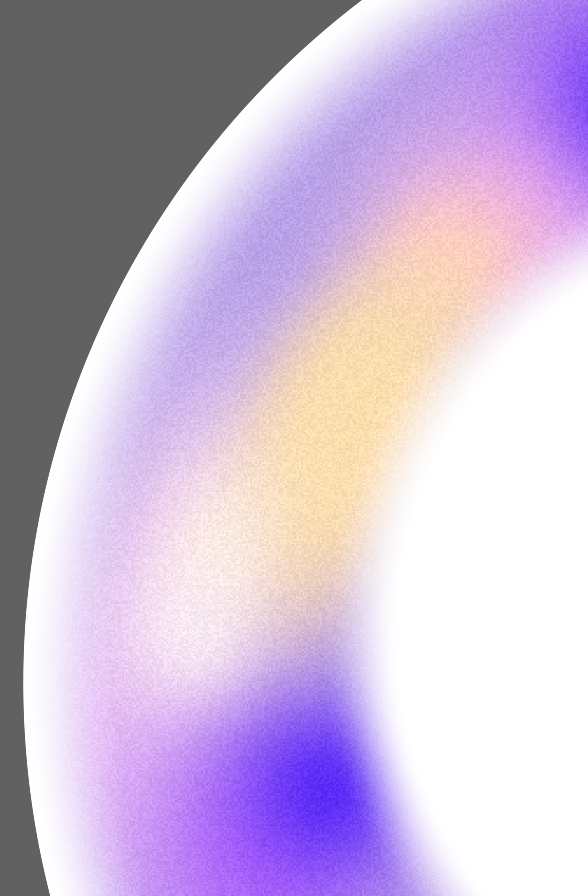
Write a WebGL 1 fragment shader that draws this background.

```glsl
precision highp float;

uniform vec2 u_resolution;

// Geometry, in units of the canvas height
const vec2 DISC_CENTER = vec2(0.983, 0.238);
const float DISC_RADIUS = 0.957;
const vec2 HOLE_CENTER = vec2(0.900, 0.290);
const float HOLE_RADIUS = 0.500;
const float HOLE_BLUR = 0.046;
const float RIM_BLUR = 0.115;
const float GRAIN_CELLS = 512.0;
const float GRAIN_AMOUNT = 0.075;

// Palette
const vec3 BACKDROP = vec3(0.38);
const vec3 WHITE = vec3(1.0);
const vec3 LAVENDER = vec3(0.71, 0.62, 0.91);
const vec3 LILAC = vec3(0.89, 0.73, 0.96);
const vec3 PINK = vec3(0.94, 0.71, 0.93);
const vec3 PALE_PINK = vec3(0.95, 0.83, 0.94);
const vec3 SALMON = vec3(1.0, 0.78, 0.78);
const vec3 PURPLE = vec3(0.72, 0.42, 0.98);
const vec3 VIOLET = vec3(0.36, 0.17, 0.97);
const vec3 GOLD = vec3(0.99, 0.87, 0.68);
const vec3 CREAM = vec3(1.0, 0.95, 0.89);
const vec3 BLUSH = vec3(0.98, 0.93, 0.96);

// Glows along the ring: angle, radius, angular spread, radial spread
const vec4 LILAC_GLOW = vec4(-0.05, 0.85, 0.28, 0.10);
const vec4 PINK_GLOW = vec4(0.93, 0.66, 0.21, 0.12);
const vec4 SALMON_GLOW = vec4(0.79, 0.675, 0.14, 0.09);
const vec4 PALE_GLOW = vec4(0.16, 0.79, 0.28, 0.09);
const vec4 LOW_PURPLE_GLOW = vec4(-0.28, 0.72, 0.24, 0.13);
const vec4 LOW_VIOLET_GLOW = vec4(-0.19, 0.63, 0.16, 0.10);
const vec4 TOP_PURPLE_GLOW = vec4(1.16, 0.72, 0.19, 0.14);
const vec4 TOP_VIOLET_GLOW = vec4(1.17, 0.70, 0.12, 0.11);
const vec4 GOLD_GLOW = vec4(0.45, 0.66, 0.37, 0.115);
const vec4 CREAM_GLOW = vec4(0.19, 0.75, 0.15, 0.065);
const vec4 BLUSH_GLOW = vec4(0.07, 0.77, 0.10, 0.07);

float hash(vec2 cell) {
  vec3 h = fract(cell.xyx * 0.1031);
  h += dot(h, h.yzx + 33.33);
  return fract((h.x + h.y) * h.z);
}

float glowDistance(vec2 polar, vec4 glow) {
  vec2 offset = (polar - glow.xy) / glow.zw;
  return dot(offset, offset);
}

float softGlow(vec2 polar, vec4 glow) {
  return exp(-glowDistance(polar, glow));
}

// Flat core with a steeper falloff
float broadGlow(vec2 polar, vec4 glow) {
  float d = glowDistance(polar, glow);
  return exp(-d * d);
}

vec3 ringColor(vec2 polar) {
  vec3 color = mix(LAVENDER, LILAC, softGlow(polar, LILAC_GLOW));
  color = mix(color, PINK, softGlow(polar, PINK_GLOW));
  color = mix(color, PALE_PINK, softGlow(polar, PALE_GLOW));
  color = mix(color, SALMON, softGlow(polar, SALMON_GLOW));
  color = mix(color, PURPLE, softGlow(polar, LOW_PURPLE_GLOW));
  color = mix(color, VIOLET, softGlow(polar, LOW_VIOLET_GLOW));
  color = mix(color, GOLD, broadGlow(polar, GOLD_GLOW));
  color = mix(color, CREAM, 0.8 * softGlow(polar, CREAM_GLOW));
  color = mix(color, BLUSH, 0.8 * softGlow(polar, BLUSH_GLOW));
  color = mix(color, PURPLE, 0.8 * softGlow(polar, TOP_PURPLE_GLOW));
  return mix(color, VIOLET, 0.8 * softGlow(polar, TOP_VIOLET_GLOW));
}

void main() {
  float pixel = 1.0 / u_resolution.y;
  vec2 p = gl_FragCoord.xy * pixel;

  // Angle is zero towards the left and grows upwards
  vec2 arm = p - DISC_CENTER;
  vec2 polar = vec2(atan(arm.y, -arm.x), length(arm));
  float depth = DISC_RADIUS - polar.y;

  // Both borders of the ring dissolve into white
  float holeDistance = length(p - HOLE_CENTER) - HOLE_RADIUS;
  float tint = smoothstep(0.0, RIM_BLUR, depth)
             * smoothstep(-HOLE_BLUR, HOLE_BLUR, holeDistance);
  vec3 color = mix(WHITE, ringColor(polar), tint);

  // Fine grain on the tinted part only
  float grain = hash(floor(p * GRAIN_CELLS)) - 0.5;
  color += grain * GRAIN_AMOUNT * tint;

  float disc = smoothstep(-0.5 * pixel, 0.5 * pixel, depth);
  gl_FragColor = vec4(mix(BACKDROP, color, disc), 1.0);
}
```
